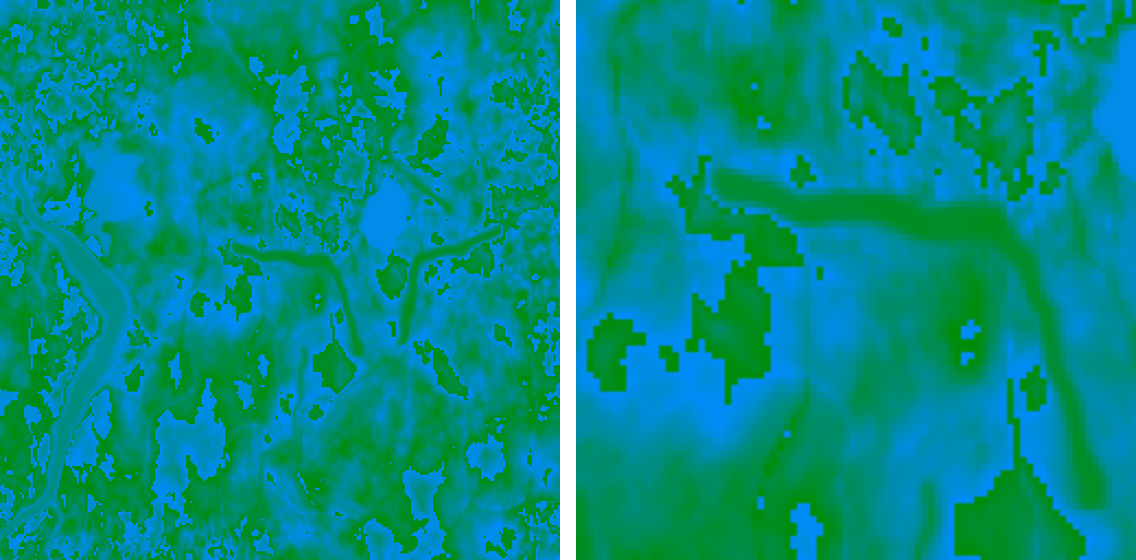
Left: the whole. Right: its middle third, enlarged.
Give the GLSL for this texture map, as a Shadertoy shader.

```glsl
// Wrapped terrain heights in green to blue, with a river, dark gullies and lakes.
const float CELLS = 256.0;
const float GREEN = 0.55;
const float MEAN_HEIGHT = 0.45;

const vec2 RIVER_LOW[5] = vec2[5](vec2(-0.02, 0.03), vec2(0.07, 0.11),
    vec2(0.11, 0.23), vec2(0.18, 0.35), vec2(0.215, 0.44));
const vec2 RIVER_HIGH[5] = vec2[5](vec2(0.215, 0.44), vec2(0.155, 0.52),
    vec2(0.08, 0.6), vec2(0.03, 0.69), vec2(0.07, 0.82));
const vec2 GULLY_MID[5] = vec2[5](vec2(0.42, 0.56), vec2(0.47, 0.545),
    vec2(0.58, 0.54), vec2(0.63, 0.49), vec2(0.645, 0.38));
const vec2 GULLY_EAST[5] = vec2[5](vec2(0.9, 0.59), vec2(0.82, 0.55),
    vec2(0.75, 0.54), vec2(0.735, 0.48), vec2(0.73, 0.4));
const vec2 GULLY_NORTH[5] = vec2[5](vec2(0.5, 0.88), vec2(0.62, 0.9),
    vec2(0.66, 0.82), vec2(0.72, 0.7), vec2(0.79, 0.62));
const vec2 GULLY_SOUTH[5] = vec2[5](vec2(0.55, 0.37), vec2(0.54, 0.22),
    vec2(0.49, 0.18), vec2(0.46, 0.1), vec2(0.43, 0.0));

float hash(vec2 p) {
    return fract(sin(dot(p, vec2(127.1, 311.7))) * 43758.5453);
}

// Smooth value noise from -1 to 1
float noise(vec2 p) {
    vec2 i = floor(p), f = fract(p);
    f = f * f * (3.0 - 2.0 * f);
    float low = mix(hash(i), hash(i + vec2(1, 0)), f.x);
    float high = mix(hash(i + vec2(0, 1)), hash(i + vec2(1, 1)), f.x);
    return 2.0 * mix(low, high, f.y) - 1.0;
}

// Layered noise; gain sets the roughness
float fbm(vec2 p, float gain) {
    mat2 turn = mat2(1.62, 1.22, -1.22, 1.62);
    float sum = 0.0, amplitude = 0.5;
    for (int i = 0; i < 5; i++) {
        sum += amplitude * noise(p);
        p = turn * p + 17.3;
        amplitude *= gain;
    }
    return sum;
}

float segmentDistance(vec2 p, vec2 a, vec2 b) {
    vec2 pa = p - a, ba = b - a;
    return length(pa - ba * clamp(dot(pa, ba) / dot(ba, ba), 0.0, 1.0));
}

float pathDistance(vec2 p, vec2 path[5]) {
    float d = 1.0;
    for (int i = 0; i < 4; i++) d = min(d, segmentDistance(p, path[i], path[i + 1]));
    return d;
}

// Ragged ellipse: 1 inside, 0 outside
float lake(vec2 p, vec2 centre, vec2 radius, float ragged) {
    return 1.0 - smoothstep(0.85, 1.1, length((p - centre) / radius) + ragged);
}

// Thin meandering creases along the zero line of a noise
float crease(vec2 p, float sharpness) {
    return exp(-abs(noise(p)) * sharpness);
}

float terrain(vec2 uv) {
    vec2 warp = vec2(noise(uv * 11.0 + 3.1), noise(uv * 11.0 + 8.7));
    vec2 ripple = vec2(noise(uv * 42.0), noise(uv * 42.0 + 5.3));
    vec2 p = uv + 0.016 * warp + 0.006 * ripple;
    float roughness = mix(0.6, 0.84, smoothstep(-0.5, 0.4, noise(uv * 5.0 + 21.0)));

    // Rough ground with upright creases
    float relief = 1.2 * fbm((uv + 0.014 * warp) * vec2(9.5, 7.0) + 2.7, roughness);
    relief -= 0.3 * crease(p * vec2(10.0, 5.0) + 31.0, 18.0);
    relief += 0.28 * crease(p * vec2(9.0, 6.0) + 47.0, 20.0);
    float h = MEAN_HEIGHT + relief;

    // Flat blue lakes with ragged shores
    float ragged = 0.3 * ripple.x + 0.25 * warp.y;
    h = mix(h, 0.92, lake(uv, vec2(0.685, 0.615), vec2(0.036, 0.06), ragged));
    h = mix(h, 0.84 + 0.2 * relief, lake(uv, vec2(0.19, 0.66), vec2(0.055, 0.1), 1.6 * ragged));

    // Teal river with blue banks
    float river = min(pathDistance(p, RIVER_LOW), pathDistance(p, RIVER_HIGH));
    float width = mix(0.007, 0.02, smoothstep(0.05, 0.3, uv.y) * (1.0 - smoothstep(0.5, 0.65, uv.y)));
    float bed = 0.56 + 0.3 * smoothstep(0.5, 1.3, river / width) + 0.08 * relief;
    h = mix(h, bed, 1.0 - smoothstep(width, 1.8 * width, river + 0.004 * ripple.y));

    // Dark green gullies, broken by the relief
    float wide = min(pathDistance(p, GULLY_MID), pathDistance(p, GULLY_EAST));
    float thin = min(pathDistance(p, GULLY_NORTH), pathDistance(p, GULLY_SOUTH));
    float gully = min(wide, thin + 0.006) + 0.004 * warp.x;
    float slope = 0.12 + 0.35 * smoothstep(0.002, 0.02, gully) + 0.1 * relief;
    return mix(h, slope, 1.0 - smoothstep(0.006, 0.02, gully));
}

// Height of one grid cell, wrapped into the blue channel
float cellBlue(vec2 cell) {
    return 0.01 + 0.98 * fract(terrain((cell + 0.5) / CELLS));
}

void mainImage(out vec4 fragColor, in vec2 fragCoord) {
    vec2 grid = fragCoord / iResolution.xy * CELLS - 0.5;
    vec2 cell = floor(grid);
    vec2 blend = smoothstep(0.2, 0.8, fract(grid));
    float low = mix(cellBlue(cell), cellBlue(cell + vec2(1, 0)), blend.x);
    float high = mix(cellBlue(cell + vec2(0, 1)), cellBlue(cell + vec2(1, 1)), blend.x);
    fragColor = vec4(0.0, GREEN, mix(low, high, blend.y), 1.0);
}
```
